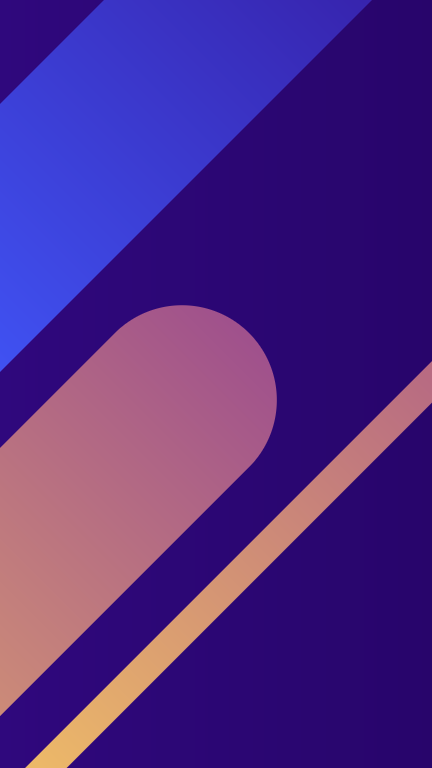
Write a Shadertoy shader that draws this background.

```glsl
// Diagonal gradient bands and a rounded capsule on a deep violet backdrop.

// Distance to a rounded bar that runs along +x and ends at tip.
float capsule(vec2 p, vec2 tip, float radius) {
    p -= tip;
    return length(vec2(max(p.x, 0.0), p.y)) - radius;
}

// Distance to an endless bar along x.
float band(vec2 p, float centre, float halfWidth) {
    return abs(p.y - centre) - halfWidth;
}

// Antialiased coverage, one pixel wide.
float cover(float dist) {
    return clamp(0.5 - dist * iResolution.y, 0.0, 1.0);
}

// Linear ramp between two colours over a range.
vec3 ramp(vec3 a, vec3 b, float start, float end, float t) {
    return mix(a, b, clamp((t - start) / (end - start), 0.0, 1.0));
}

void mainImage(out vec4 fragColor, in vec2 fragCoord) {
    vec2 uv = fragCoord / iResolution.y;

    // Rotated frame: x runs along the diagonal, y across it
    vec2 p = vec2(uv.x + uv.y, uv.y - uv.x) * inversesqrt(2.0);

    // Backdrop, darker to the right
    vec3 color = mix(vec3(0.185, 0.03, 0.49), vec3(0.155, 0.02, 0.42),
                     fragCoord.x / iResolution.x);

    // Wide blue band
    vec3 blue = ramp(vec3(0.25, 0.32, 0.95), vec3(0.215, 0.14, 0.68), 0.365, 1.049, p.x);
    color = mix(color, blue, cover(band(p, 0.488, 0.1234)));

    // Rose capsule
    vec3 rose = ramp(vec3(0.80, 0.545, 0.47), vec3(0.625, 0.315, 0.55), 0.048, 0.630, p.x);
    color = mix(color, rose, cover(capsule(p, vec2(0.5063, 0.1712), 0.1235)));

    // Thin golden stripe
    vec3 gold = ramp(vec3(0.925, 0.72, 0.41), vec3(0.72, 0.42, 0.51), 0.042, 0.753, p.x);
    color = mix(color, gold, cover(band(p, -0.0422, 0.0191)));

    fragColor = vec4(color, 1.0);
}
```
